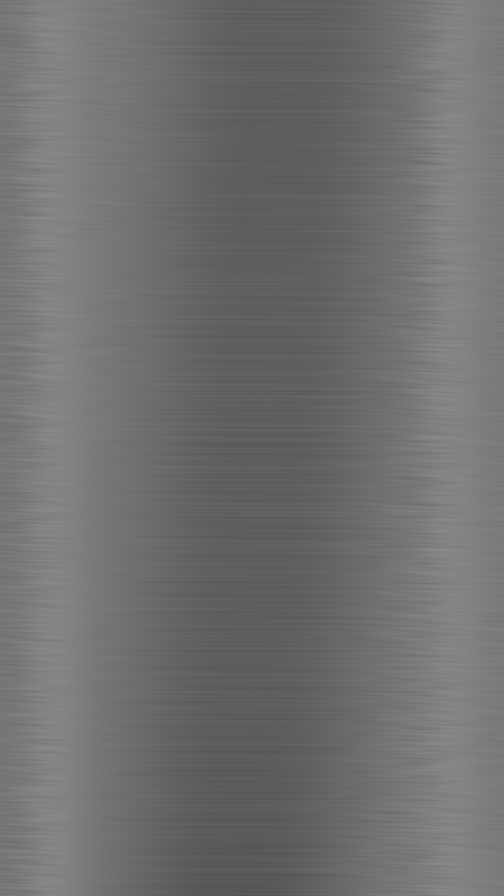
This texture is drawn by a Shadertoy shader. Its source:

```glsl
// Brushed steel: soft vertical bands of light over fine horizontal hairlines.
// Stretched gradient noise makes the hairs, long in the dark middle and short
// at the bright sides; it also frays the edges of the bands.

#define DARK_TONE 0.371
#define SIDE_TONE 0.474
#define SHEEN_GAIN 0.043
#define SHEEN_WIDTH 0.060
#define HAIR_ROWS 297.0
#define LONG_HAIRS 1.7
#define SHORT_HAIRS 11.0
#define HAIR_CONTRAST 0.034
#define FRAY 0.030

// Pseudo-random unit gradient for a lattice cell
vec2 cellGradient(vec2 cell) {
    uvec2 q = uvec2(ivec2(cell));
    uint h = q.x * 374761u + q.y * 668265u + 9173u;
    h = (h ^ (h >> 13)) * 747797u;
    h = (h ^ (h >> 15)) * 277803u;
    h = (h ^ (h >> 14)) * 915703u;
    h ^= h >> 16;
    float angle = float(h & 65535u) / 65536.0 * 6.28319;
    return vec2(cos(angle), sin(angle));
}

float gradientNoise(vec2 p) {
    vec2 cell = floor(p), f = p - cell;
    vec2 u = f * f * f * (f * (f * 6.0 - 15.0) + 10.0);
    float a = dot(cellGradient(cell), f);
    float b = dot(cellGradient(cell + vec2(1, 0)), f - vec2(1, 0));
    float c = dot(cellGradient(cell + vec2(0, 1)), f - vec2(0, 1));
    float d = dot(cellGradient(cell + vec2(1, 1)), f - vec2(1, 1));
    return mix(mix(a, b, u.x), mix(c, d, u.x), u.y);
}

// Two layers of horizontal hairs; the shear staggers their ends row by row
float hairs(vec2 uv, float perWidth, float seed) {
    vec2 p = uv * vec2(perWidth, HAIR_ROWS) + seed;
    p.x += 0.618 * p.y;
    float fine = gradientNoise(p);
    float broad = gradientNoise(p * vec2(0.8, 0.43) + 91.3);
    return fine + 0.3 * broad;
}

float sheen(float x, float centre) {
    float d = (x - centre) / SHEEN_WIDTH;
    return exp(-d * d);
}

// Reflected light: a drifting dark middle between two bright bands
float bandTone(float x, float y, float axis) {
    float tone = mix(DARK_TONE, SIDE_TONE, smoothstep(0.05, 0.37, abs(x - axis)));
    tone += SHEEN_GAIN * (sheen(x, 0.11) + sheen(x, 0.90));
    tone -= 0.015 * (1.0 - smoothstep(0.0, 0.09, x));
    // Shadow gathering at the foot of the dark middle
    float foot = (x - axis) / 0.20;
    return tone - 0.035 * exp(-foot * foot - y * 9.0);
}

void mainImage(out vec4 fragColor, in vec2 fragCoord) {
    vec2 uv = fragCoord / iResolution.xy;
    float axis = mix(0.47, 0.56, uv.y);

    // Hair length depends on the distance from the dark middle
    float side = smoothstep(0.12, 0.34, abs(uv.x - axis));
    float longHair = hairs(uv, LONG_HAIRS, 17.4);
    float shortHair = hairs(uv, SHORT_HAIRS, 53.8);
    float hair = mix(longHair, shortHair, side);

    // Fade the hairs where the canvas is too small to resolve them
    float resolved = clamp(1.6 - HAIR_ROWS / iResolution.y, 0.0, 1.0);
    hair *= resolved;

    float tone = bandTone(uv.x + FRAY * shortHair * resolved * side, uv.y, axis);
    tone += HAIR_CONTRAST * hair;
    fragColor = vec4(vec3(tone), 1.0);
}
```
